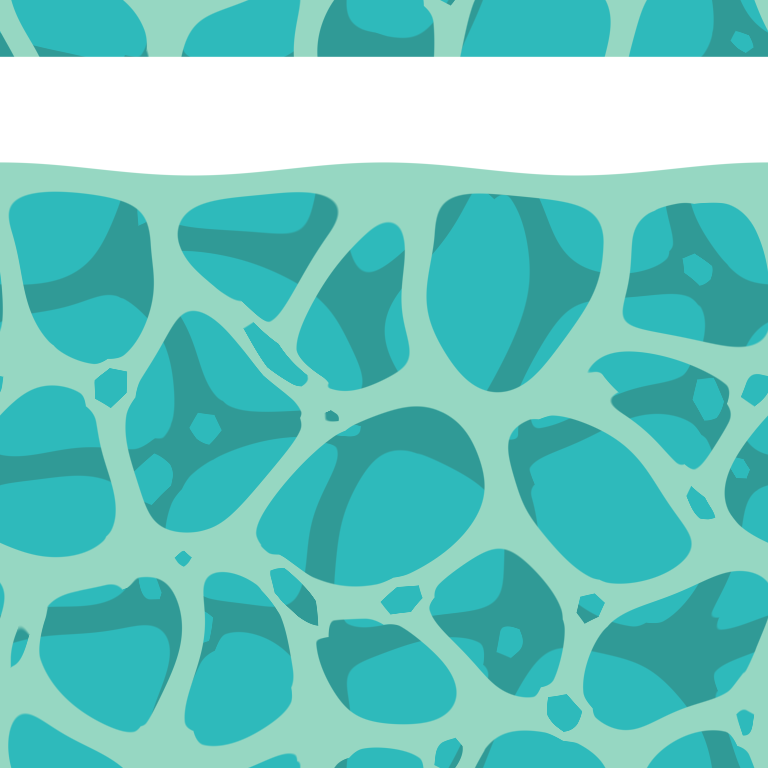
This pattern is drawn by a WebGL 2 fragment shader. Its source:

```glsl
#version 300 es
precision highp float;
// Tiling pattern: two layers of rounded foam webbing below a white band with a wavy shore.

uniform vec2 u_resolution;
out vec4 outColor;

const vec3 WHITE = vec3(1.0);
const vec3 MINT  = vec3(0.59, 0.845, 0.76);
const vec3 TEAL  = vec3(0.19, 0.605, 0.59);
const vec3 WATER = vec3(0.18, 0.73, 0.735);

const float TAU         = 6.2831853;
const vec2  FRONT_GRID  = vec2(5.0, 4.0);  // cells per tile, whole numbers
const vec2  BACK_GRID   = vec2(4.0, 4.0);
const float FRONT_WALL  = 0.0145;          // half widths of the webbing
const float BACK_WALL   = 0.0165;
const float JITTER      = 0.72;
const float ROUNDING    = 0.02;            // softness of the cell corners
const float WARP        = 0.010;
const float ROW_SHIFT   = 0.04;            // lines a row of cells up with the shore
const float BLOB_CHANCE = 0.7;
const float BLOB_GAP    = 0.02;
const float BLOB_GATE   = 0.045;           // keeps blobs off crowded junctions
const float BAND_TOP    = 0.926;
const float SHORE       = 0.780;
const float SHORE_WAVE  = 0.0085;
const float SHORE_STRIP = 0.03;

vec3 hash3(vec3 p) {
    p = fract(p * vec3(0.1031, 0.1030, 0.0973));
    p += dot(p, p.yxz + 33.33);
    return fract((p.xxy + p.yxx) * p.zyx);
}

float smoothMin(float a, float b, float k) {
    float h = max(k - abs(a - b), 0.0) / k;
    return min(a, b) - h * h * k * 0.25;
}

// Periodic bending of the plane
vec2 bend(vec2 p) {
    vec2 a = TAU * p;
    vec2 slow = sin(vec2(3.0 * a.y + a.x, 3.0 * a.x - 2.0 * a.y + 1.3));
    vec2 fast = sin(vec2(5.0 * a.y - 2.0 * a.x + 2.1, 4.0 * a.x + 3.0 * a.y));
    return p + WARP * (slow + 0.5 * fast);
}

// Wrapped, jittered site: position in xy, random tag in z
vec3 site(vec2 cell, vec2 grid, float seed) {
    vec3 h = hash3(vec3(mod(cell, grid) + 1.0, seed));
    return vec3((cell + 0.5 + JITTER * (h.xy - 0.5)) / grid, h.z);
}

// Signed field of the openings in one layer of webbing, positive inside
float openings(vec2 p, vec2 grid, float seed, float wall) {
    vec2 base = floor(p * grid);
    vec4 dist = vec4(9.0);  // four smallest distances, sorted
    vec3 tags = vec3(0.0);
    vec2 nearest = vec2(0.0);
    for (int j = -2; j <= 2; j++)
    for (int i = -2; i <= 2; i++) {
        vec3 s = site(base + vec2(i, j), grid, seed);
        float d = distance(p, s.xy);
        if (d < dist.x) {
            dist = vec4(d, dist.xyz);
            tags = vec3(s.z, tags.xy);
            nearest = s.xy;
        } else if (d < dist.y) {
            dist = vec4(dist.x, d, dist.yz);
            tags = vec3(tags.x, s.z, tags.y);
        } else if (d < dist.z) {
            dist = vec4(dist.xy, d, dist.z);
            tags.z = s.z;
        } else {
            dist.w = min(dist.w, d);
        }
    }

    // Soft minimum of the distances to all borders rounds each cell
    float sum = 0.0;
    for (int j = -2; j <= 2; j++)
    for (int i = -2; i <= 2; i++) {
        vec2 other = site(base + vec2(i, j), grid, seed).xy;
        vec2 across = other - nearest;
        float len = length(across);
        if (len > 0.001) {
            float border = dot(0.5 * (nearest + other) - p, across) / len;
            sum += exp(-border / ROUNDING);
        }
    }
    float cell = -ROUNDING * log(sum) - wall;

    // Small blobs where three cells meet
    float pick = fract(tags.x + tags.y + tags.z);
    float radius = pick < BLOB_CHANCE ? mix(0.022, 0.044, pick / BLOB_CHANCE) : -1.0;
    float blob = smoothMin(radius - (dist.z - dist.x), dist.w - dist.z - BLOB_GATE, 0.02);
    cell = smoothMin(cell, -blob - BLOB_GAP, 0.015);
    return max(cell, blob);
}

void main() {
    vec2 uv = gl_FragCoord.xy / u_resolution;
    float edge = 0.75 / min(u_resolution.x, u_resolution.y);
    vec2 p = bend(uv) - vec2(0.0, ROW_SHIFT);

    float shore = SHORE + SHORE_WAVE * cos(2.0 * TAU * uv.x) - uv.y;
    float front = openings(p, FRONT_GRID, 7.0, FRONT_WALL);
    float back = openings(p + vec2(0.07, 0.11), BACK_GRID, 23.0, BACK_WALL);

    // Openings close towards the shore, but not above the band
    float bank = uv.y > BAND_TOP - 0.05 ? 1.0 : shore - SHORE_STRIP;
    front = smoothMin(front, bank, 0.06);

    vec3 color = mix(TEAL, WATER, smoothstep(-edge, edge, back));
    color = mix(MINT, color, smoothstep(-edge, edge, front));
    float band = min(-shore, BAND_TOP - uv.y);
    color = mix(color, WHITE, smoothstep(-edge, edge, band));
    outColor = vec4(color, 1.0);
}
```
